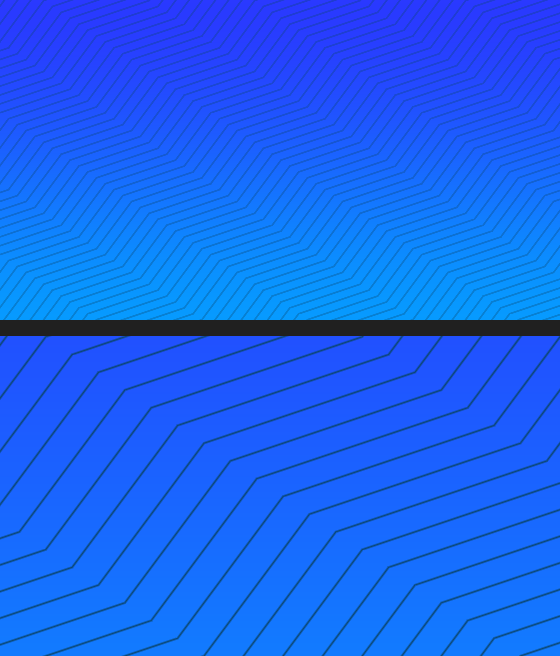
Top, the full canvas; bottom, a detail of the centre.
This background is drawn by a WebGL 1 fragment shader. Its source:

```glsl
precision highp float;
// Thin parallel zigzag lines on a vertical blue gradient.
// A skewed grid turns every line into a symmetric triangle wave; the waves
// repeat along one diagonal and stack at even steps along the other.

uniform vec2 u_resolution;

// Lengths are in canvas heights, origin at the lower left.
const vec2  CELL       = vec2(0.02747, 0.01847); // grid unit of the skewed axes
const vec2  CORNER     = vec2(0.9057, 0.4811);   // one upper bend of a line
const float PERIOD     = 24.0;                   // wave length, in grid units
const float SPACING    = 2.0;                    // step between lines, in grid units
const float SLOPE      = 1.0 / 3.0;              // rise of the wave
const float LINE_WIDTH = 0.0017;
const float SOFTNESS   = 1.75;                   // edge filter, in pixels

const vec3  TOP_BLUE    = vec3(0.163, 0.222, 1.0);
const vec3  BOTTOM_BLUE = vec3(0.025, 0.605, 1.0);
const vec3  LINE_TEAL   = vec3(0.040, 0.270, 0.420);
const float EASE        = 0.65;                  // 0 linear, 1 smooth gradient
const float BIAS        = 1.1;                   // above 1 keeps the top blue longer

// Gradient that lingers at both ends and changes fastest in the middle.
vec3 background(float height) {
  float t = pow(clamp(1.0 - height, 0.0, 1.0), BIAS);
  return mix(TOP_BLUE, BOTTOM_BLUE, mix(t, smoothstep(0.0, 1.0, t), EASE));
}

// Signed distance from p to the nearest zigzag line.
float zigzagDistance(vec2 p) {
  vec2 q = (p - CORNER) / CELL;
  float along = mod(q.x + q.y + 0.5 * PERIOD, PERIOD) - 0.5 * PERIOD;
  float across = q.x - q.y - SLOPE * abs(along);
  float offset = mod(across + 0.5 * SPACING, SPACING) - 0.5 * SPACING;

  // Divide by the gradient so both arms get the same thickness.
  float arm = along < 0.0 ? -SLOPE : SLOPE;
  return offset / length(vec2(1.0 - arm, 1.0 + arm) / CELL);
}

// Share of a filter window that is covered by a line at distance d.
float lineCoverage(float d, float window) {
  float halfWidth = 0.5 * LINE_WIDTH;
  float upper = clamp(d + 0.5 * window, -halfWidth, halfWidth);
  float lower = clamp(d - 0.5 * window, -halfWidth, halfWidth);
  return (upper - lower) / window;
}

void main() {
  vec2 p = gl_FragCoord.xy / u_resolution.y;
  float window = SOFTNESS / u_resolution.y;

  vec3 color = background(p.y);
  color = mix(color, LINE_TEAL, lineCoverage(zigzagDistance(p), window));
  gl_FragColor = vec4(color, 1.0);
}
```
